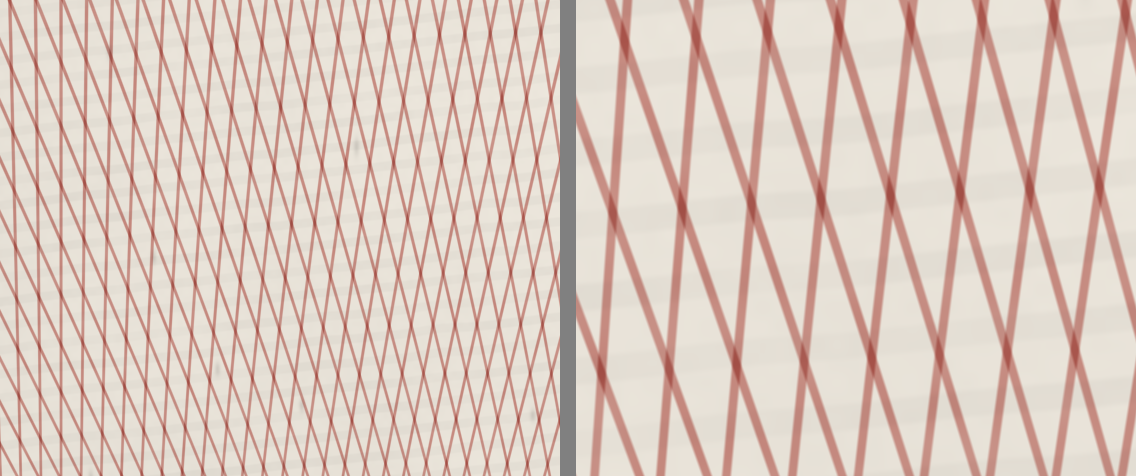
Left: the whole. Right: its middle third, enlarged.
Give the GLSL for this pattern, as a WebGL 2 fragment shader.

```glsl
#version 300 es
precision highp float;
// Two fans of thin red rules cross into a receding diamond lattice on cream paper.
// Each fan is a pencil of lines through a far pole below the canvas; inks multiply
// where they cross. Faint tilted bands, grain and a few smudges age the paper.

#define STEEP_POLE vec2(0.109, 3.967)
#define SLANT_POLE vec2(1.522, 3.661)
#define STEEP_PITCH 0.04577
#define SLANT_PITCH 0.04721
#define SLANT_ORIGIN 0.3978
#define SLANT_STRETCH 0.0234
#define HALF_WIDTH 0.0030
#define BAND_PITCH 0.0430
#define BAND_TILT 0.10
#define PAPER vec3(0.912, 0.890, 0.850)
#define INK vec3(0.850, 0.615, 0.595)

uniform vec2 u_resolution;
out vec4 fragColor;

float hash(vec2 c) {
  return fract(sin(dot(c, vec2(127.1, 311.7))) * 43758.5453);
}

float noise(vec2 p) {
  vec2 c = floor(p), f = fract(p);
  f = f * f * (3.0 - 2.0 * f);
  return mix(mix(hash(c), hash(c + vec2(1, 0)), f.x),
             mix(hash(c + vec2(0, 1)), hash(c + vec2(1, 1)), f.x), f.y);
}

// Coverage of a fan of lines that meet at the pole, counted along the top edge
float fan(vec2 p, vec2 pole, float origin, float pitch, float stretch) {
  float shrink = 1.0 - p.y / pole.y;
  float top = (p.x - pole.x * p.y / pole.y) / shrink;
  float offset = top - origin;
  float index = offset * (1.0 + stretch * offset) / pitch;
  float slope = (pole.x - top) / pole.y;
  float across = abs(index - round(index)) * pitch * shrink;
  float dist = across * inversesqrt(1.0 + slope * slope);
  float edge = max(0.85 / u_resolution.x, 0.0011);
  float halfWidth = HALF_WIDTH * shrink;
  return 1.0 - smoothstep(halfWidth - edge, halfWidth + edge, dist);
}

// Broken, slightly wavy bands that rise to the right
float bands(vec2 p) {
  float wave = 0.004 * (noise(p * vec2(14.0, 5.0)) - 0.5);
  float row = (p.y + BAND_TILT * p.x + wave) / BAND_PITCH;
  float band = 1.0 - smoothstep(0.13, 0.24, abs(fract(row) - 0.5));
  float strength = noise(vec2(p.x * 9.0, floor(row) * 3.7));
  return band * mix(0.35, 1.0, strength);
}

// Sparse soft grey marks, at most one per cell
float smudges(vec2 p) {
  vec2 cell = floor(p * 5.0);
  float total = 0.0;
  for (int y = -1; y <= 1; y++) {
    for (int x = -1; x <= 1; x++) {
      vec2 c = cell + vec2(x, y);
      vec2 center = (c + vec2(hash(c + 3.1), hash(c + 7.7))) / 5.0;
      vec2 size = vec2(0.005, mix(0.008, 0.018, hash(c + 5.3)));
      vec2 d = (p - center) / size;
      total += step(0.80, hash(c + 11.9)) * exp(-dot(d, d));
    }
  }
  return total;
}

void main() {
  // Width is 1, origin at the top left, y grows downward
  vec2 p = vec2(gl_FragCoord.x, u_resolution.y - gl_FragCoord.y) / u_resolution.x;

  // Paper
  vec3 color = PAPER;
  color *= 1.0 - 0.032 * bands(p);
  color *= 1.0 + 0.014 * (noise(p * 6.0) - 0.5) + 0.010 * (noise(p * 90.0) - 0.5);
  color *= 1.0 + 0.012 * (p.x - p.y - 0.1);
  color *= 1.0 - 0.10 * smudges(p);

  // Inked lattice, a little uneven in density
  float density = 0.92 + 0.16 * noise(p * 40.0);
  float steep = fan(p, STEEP_POLE, STEEP_POLE.x, STEEP_PITCH, 0.0);
  float slant = fan(p, SLANT_POLE, SLANT_ORIGIN, SLANT_PITCH, SLANT_STRETCH);
  color *= mix(vec3(1.0), INK, steep * density);
  color *= mix(vec3(1.0), INK, slant * density);

  fragColor = vec4(color, 1.0);
}
```
